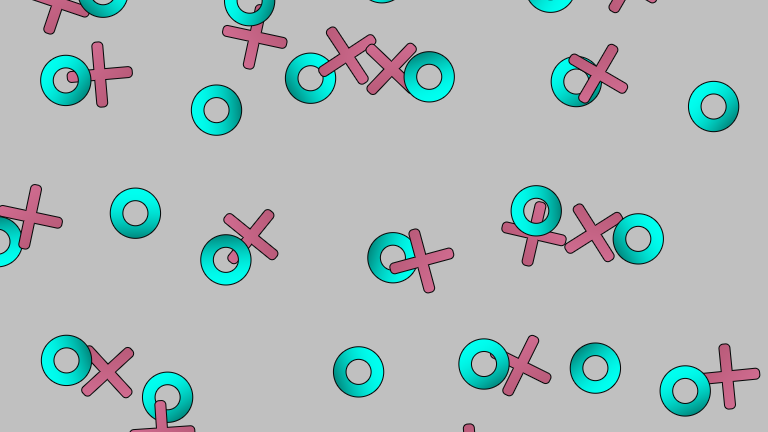
Write a Shadertoy shader that draws this pattern.

```glsl
// Scattered cyan rings and pink crosses with thin dark outlines on plain grey.
// A staggered, jittered grid places one ring per cell; two cells of every
// three in a row also get a turned cross beside, over or under the ring.

const float TAU = 6.2831853;
const float CELL = 0.30;          // grid spacing, in canvas heights
const float JITTER = 0.56;        // share of a cell the ring may wander
const float RING_RADIUS = 0.0436; // middle of the band
const float RING_HALF = 0.0146;   // half thickness of the band
const vec2 ARM = vec2(0.0755, 0.0127);
const float ARM_ROUND = 0.0100;
const float INK_HALF = 0.0012;

const vec3 GREY = vec3(0.753);
const vec3 INK = vec3(0.03, 0.04, 0.04);
const vec3 CYAN_DARK = vec3(0.0, 0.53, 0.49);
const vec3 CYAN_LIGHT = vec3(0.0, 1.0, 0.94);
const vec3 PINK_DARK = vec3(0.73, 0.36, 0.48);
const vec3 PINK_LIGHT = vec3(0.81, 0.42, 0.56);

// Four random values from a cell and a seed, without sine
vec4 hash4(vec2 cell, float seed) {
    vec4 q = fract((cell + seed).xyxy * vec4(0.1031, 0.1030, 0.0973, 0.1099));
    q += dot(q, q.wzxy + 33.33);
    return fract((q.xxyz + q.yzzw) * q.zywx);
}

vec2 direction(float angle) {
    return vec2(cos(angle), sin(angle));
}

vec2 rotate(vec2 p, float angle) {
    vec2 d = direction(angle);
    return vec2(dot(p, d), dot(p, vec2(-d.y, d.x)));
}

float ringDistance(vec2 p, float radius, float halfWidth) {
    return abs(length(p) - radius) - halfWidth;
}

// Cross of two bars with rounded ends, folded into one arm
float crossDistance(vec2 p, vec2 arm, float rounding) {
    p = abs(p);
    p = p.y > p.x ? p.yx : p;
    vec2 q = p - arm + rounding;
    return length(max(q, 0.0)) + min(max(q.x, q.y), 0.0) - rounding;
}

float coverage(float dist, float pixel) {
    return clamp(0.5 - dist / pixel, 0.0, 1.0);
}

// Lays a filled, outlined shape over the colour below
vec3 paint(vec3 below, vec3 fill, float dist, float pixel) {
    vec3 inked = mix(below, INK, coverage(dist - INK_HALF, pixel));
    return mix(inked, fill, coverage(dist + INK_HALF, pixel));
}

vec3 paintRing(vec3 below, vec2 p, float angle, float pixel) {
    float reach = RING_RADIUS + RING_HALF;
    float t = clamp(0.5 + 0.5 * dot(p, direction(angle)) / reach, 0.0, 1.0);
    vec3 fill = mix(CYAN_LIGHT, CYAN_DARK, t * t);
    return paint(below, fill, ringDistance(p, RING_RADIUS, RING_HALF), pixel);
}

vec3 paintCross(vec3 below, vec2 p, float angle, float pixel) {
    vec2 q = rotate(p, angle);
    float t = clamp(0.5 + 0.5 * (q.x + q.y) / ARM.x, 0.0, 1.0);
    vec3 fill = mix(PINK_DARK, PINK_LIGHT, t);
    return paint(below, fill, crossDistance(q, ARM, ARM_ROUND), pixel);
}

// One cell of each run of three in a row stays without a cross
bool hasCross(vec2 cell) {
    vec2 run = vec2(floor(cell.x / 3.0), cell.y);
    float skipped = floor(3.0 * hash4(run, 71.0).x);
    return abs(mod(cell.x, 3.0) - skipped) > 0.5;
}

vec3 paintCell(vec3 color, vec2 p, vec2 cell, float pixel) {
    vec4 place = hash4(cell, 17.0);
    vec4 turn = hash4(cell, 43.0);
    vec2 stagger = vec2(0.5 * mod(cell.y, 2.0), 0.0);
    vec2 center = cell + 0.5 + stagger + JITTER * (place.xy - 0.5);
    vec2 ringPos = p - center * CELL;
    float apart = mix(0.03, 0.108, sqrt(place.z));
    vec2 crossPos = ringPos - apart * direction(TAU * place.w);

    bool crossed = hasCross(cell);
    bool crossOnTop = turn.x < 0.4;
    if (crossed && !crossOnTop) color = paintCross(color, crossPos, TAU * turn.y, pixel);
    color = paintRing(color, ringPos, TAU * turn.z, pixel);
    if (crossed && crossOnTop) color = paintCross(color, crossPos, TAU * turn.y, pixel);
    return color;
}

void mainImage(out vec4 fragColor, in vec2 fragCoord) {
    float pixel = 1.0 / iResolution.y;
    vec2 p = fragCoord * pixel;
    vec2 home = floor(p / CELL);

    // Paint the surrounding cells in a fixed order
    vec3 color = GREY;
    for (int y = -1; y <= 1; y++) {
        for (int x = -1; x <= 1; x++) {
            color = paintCell(color, p, home + vec2(x, y), pixel);
        }
    }
    fragColor = vec4(color, 1.0);
}
```
